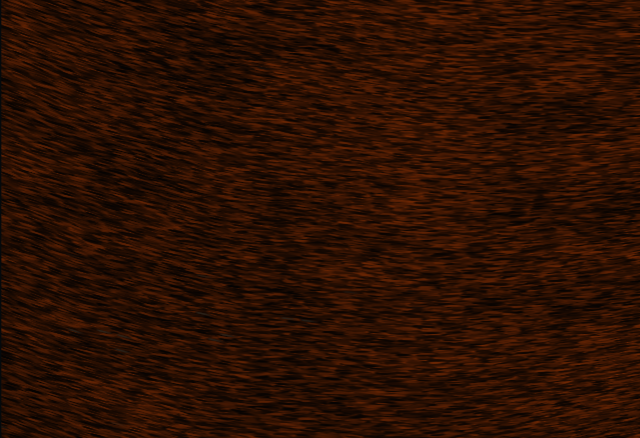
Reproduce this texture procedurally as a Shadertoy shader.

```glsl
#define DARK vec3(0.020, 0.010, 0.008)
#define LIGHT vec3(0.440, 0.155, 0.012)
#define GREY vec3(0.230, 0.190, 0.140)
#define EDGE vec3(0.020, 0.035, 0.045)
#define LAYERS 7
#define ROWS 125.0
#define HAIRS 13.0
#define COVER 0.80
#define FAN 0.035
#define CLUMP 0.16

float hash(vec2 p) {
    return fract(sin(dot(p, vec2(127.1, 311.7))) * 43758.5453);
}

float noise(vec2 p) {
    vec2 i = floor(p), f = fract(p);
    f = f * f * (3.0 - 2.0 * f);
    return mix(mix(hash(i), hash(i + vec2(1, 0)), f.x),
               mix(hash(i + vec2(0, 1)), hash(i + vec2(1, 1)), f.x), f.y);
}

// Height across the coat: constant along the lie of the hair
float combed(vec2 p) {
    float bend = 0.12 + 0.07 * (1.0 - p.y);
    float lie = -0.32 * p.x + bend * p.x * p.x;
    return p.y - lie + 0.014 * noise(p * vec2(4.0, 3.5))
                     + 0.004 * noise(p * vec2(11.0, 13.0) + 7.0);
}

// One layer of tapered hairs: x = tone, y = coverage, z = rarity
vec3 hairLayer(vec2 q, float seed) {
    float row = floor(q.y);
    q.x += 40.0 * hash(vec2(row, seed));
    vec2 cell = vec2(floor(q.x), row + 191.0 * seed);
    vec2 f = fract(q);
    float across = 4.0 * f.y * (1.0 - f.y);
    float along = smoothstep(0.0, 0.25, f.x) * smoothstep(1.0, 0.45, f.x);
    return vec3(hash(cell), across * along, hash(cell + 53.0));
}

void mainImage(out vec4 fragColor, in vec2 fragCoord) {
    vec2 p = fragCoord / iResolution.y;
    float v = combed(p);
    float tone = 0.4;
    vec3 hair = vec3(0.0);

    // Overlapping layers, each turned and scaled a little
    for (int i = 0; i < LAYERS; i++) {
        float k = float(i);
        float tilt = FAN * (mod(k * 3.0, 7.0) - 3.0);
        vec2 scale = vec2(HAIRS + 1.5 * k, ROWS + 9.0 * k);
        hair = hairLayer(vec2(p.x, v + tilt * p.x) * scale, k + 1.0);
        tone = mix(tone, hair.x, COVER * hair.y);
    }

    // Soft clumps and broad shading
    tone += CLUMP * (noise(vec2(p.x * 6.0, v * 19.0)) - 0.5);
    tone += 0.12 * (noise(p * vec2(2.2, 2.6) + 3.0) - 0.5);
    tone += 0.04 * (p.x - 0.73);
    tone = clamp(tone, 0.0, 1.0);

    vec3 color = mix(DARK, LIGHT, tone * (0.52 + 0.48 * tone));

    // A few pale hairs where the coat is thin
    float thin = smoothstep(0.55, 0.85, noise(p * 3.5 + 20.0));
    color = mix(color, GREY, 0.6 * thin * hair.y * step(0.96, hair.z));

    // Dark rim on the left
    color = mix(EDGE, color, smoothstep(0.001, 0.005, p.x));
    fragColor = vec4(color, 1.0);
}
```
